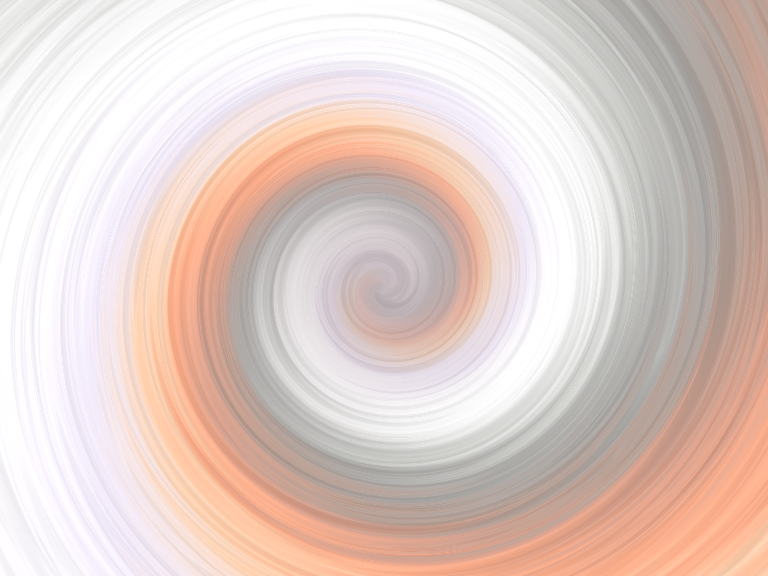
Reproduce this background procedurally as a Shadertoy shader.

```glsl
// A pastel marbled whirl: grey, salmon, peach, lavender and white arms sheared into fine streaks.

#define TAU 6.2831853
#define TWIST_END 1.35      // turns of the arms far from the centre
#define TWIST_DEPTH 1.786   // turns unwound towards the centre
#define TWIST_DECAY 3.15    // how fast the winding slows with radius
#define STREAK_SHEAR 2.4    // extra winding of the fine streaks
#define STREAK_SCALE 6.0    // frequency of the streak noise
#define ARM_WOBBLE 0.12     // streaks shifting the arm colours
#define SHEEN 0.10          // streaks changing the brightness
#define CORE_TINT vec3(0.74, 0.69, 0.71)

const int STOPS = 12;
const vec3 ARM_COLOURS[STOPS] = vec3[STOPS](
    vec3(0.67, 0.66, 0.65), vec3(0.71, 0.62, 0.58), vec3(0.85, 0.63, 0.55),
    vec3(1.00, 0.69, 0.55), vec3(0.99, 0.82, 0.69), vec3(0.96, 0.89, 0.88),
    vec3(0.94, 0.91, 0.97), vec3(0.99, 0.98, 1.00), vec3(1.00, 1.00, 1.00),
    vec3(0.96, 0.96, 0.96), vec3(0.87, 0.87, 0.86), vec3(0.75, 0.75, 0.74));

vec2 rotate(vec2 p, float angle) {
    float c = cos(angle), s = sin(angle);
    return vec2(c * p.x - s * p.y, s * p.x + c * p.y);
}

// Unit gradient of a lattice cell
vec2 gradientAt(vec2 cell) {
    float h = fract(sin(dot(cell, vec2(127.1, 311.7))) * 43758.5);
    return vec2(cos(TAU * h), sin(TAU * h));
}

float gradientNoise(vec2 p) {
    vec2 i = floor(p), f = fract(p);
    vec2 u = f * f * f * (f * (f * 6.0 - 15.0) + 10.0);
    vec2 e = vec2(0.0, 1.0);
    float low = mix(dot(gradientAt(i), f),
                    dot(gradientAt(i + e.yx), f - e.yx), u.x);
    float high = mix(dot(gradientAt(i + e.xy), f - e.xy),
                     dot(gradientAt(i + e.yy), f - e.yy), u.x);
    return mix(low, high, u.y);
}

float fbm(vec2 p) {
    float sum = 0.0, weight = 0.6;
    for (int k = 0; k < 4; k++) {
        sum += weight * gradientNoise(p);
        p = rotate(p, 0.7) * 2.0 + 3.7;
        weight *= 0.55;
    }
    return sum;
}

// Cyclic colour ramp across one arm
vec3 armColour(float phase) {
    float x = fract(phase) * float(STOPS);
    int i = int(x) % STOPS;
    return mix(ARM_COLOURS[i], ARM_COLOURS[(i + 1) % STOPS], fract(x));
}

void mainImage(out vec4 fragColor, in vec2 fragCoord) {
    vec2 p = (fragCoord - 0.5 * iResolution.xy) / iResolution.y;
    p.y -= 0.005;
    float radius = length(p);
    float turns = TWIST_END - TWIST_DEPTH * exp(-TWIST_DECAY * radius);

    // Streaks: warped noise wound around the centre
    vec2 q = STREAK_SCALE * rotate(p, -TAU * STREAK_SHEAR * turns);
    vec2 warp = vec2(gradientNoise(q * 0.8 + 11.3), gradientNoise(q * 0.8 - 7.9));
    q += 0.9 * warp;
    float streak = fbm(q);
    float gloss = fbm(q * 1.4 + 23.0);
    float filament = pow(1.0 - min(abs(gloss) * 2.5, 1.0), 6.0);

    // Arms, muted near the core
    float phase = turns - atan(p.y, p.x + 1e-6) / TAU;
    vec3 colour = armColour(phase + ARM_WOBBLE * streak);
    colour = mix(CORE_TINT, colour, smoothstep(-0.06, 0.31, radius));

    // Sheen and thin bright filaments
    colour += SHEEN * gloss + 0.035 * (filament - 0.2);
    fragColor = vec4(clamp(colour, 0.0, 1.0), 1.0);
}
```
